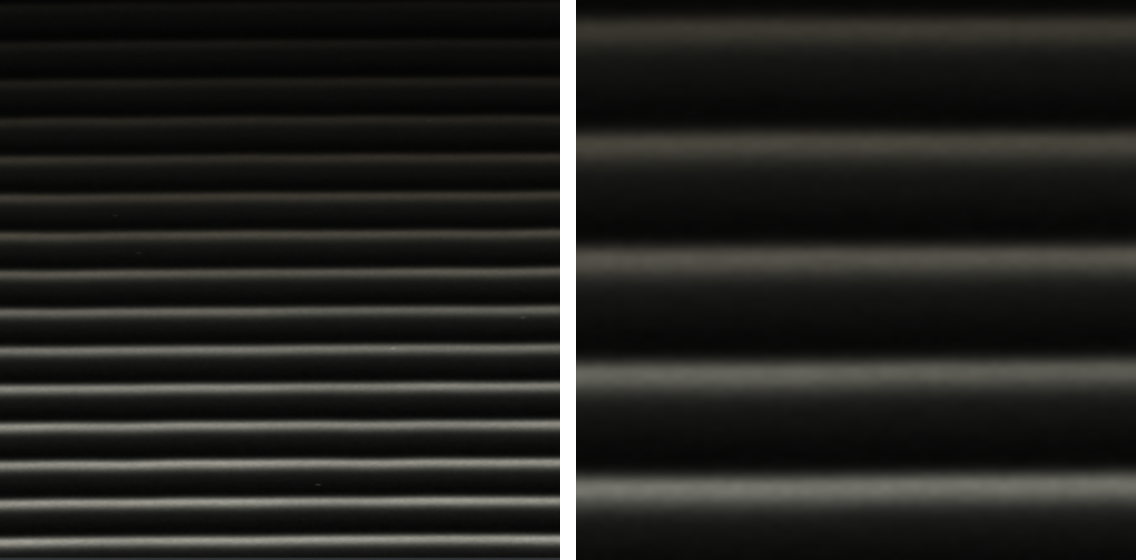
Left, the full canvas; right, a detail of the centre.
Give the GLSL for this texture, as a three.js fragment shader.

```glsl
// Dark corrugated metal: soft horizontal ridges lit from below, fading upward.
// Each ridge is an asymmetric Gaussian highlight over a cosine-shaded groove,
// with a slight bend, uneven brightness, fine grain and sparse nicks.

#define PITCH 0.0682        // height of one ridge
#define FIRST_RIDGE 0.0365  // height of the lowest highlight
#define TILT 0.0055         // rise of the ridges from left to right
#define UPPER_WIDTH 0.115   // highlight falloff above, in pitches
#define LOWER_WIDTH 0.165   // highlight falloff below, in pitches
#define LIGHT_REACH 0.62    // height over which the light fades
#define GLOSS 0.56          // brightest highlight
#define GRAIN 0.016         // strength of the fine grain
#define NICK_CHANCE 0.035   // share of cells holding a nick

varying vec2 vUv;

float hash(vec2 p) {
  p = fract(p * vec2(0.1031, 0.1137));
  p += dot(p, p.yx + 33.33);
  return fract((p.x + p.y) * p.x * 17.31);
}

float noise(vec2 p) {
  vec2 cell = floor(p);
  vec2 f = fract(p);
  f = f * f * (3.0 - 2.0 * f);
  float low = mix(hash(cell), hash(cell + vec2(1.0, 0.0)), f.x);
  float high = mix(hash(cell + vec2(0.0, 1.0)), hash(cell + vec2(1.0, 1.0)), f.x);
  return mix(low, high, f.y);
}

// Small elongated marks, one candidate per cell
float nicks(vec2 uv) {
  vec2 grid = vec2(11.0, 17.0);
  vec2 cell = floor(uv * grid);
  vec2 center = 0.25 + 0.5 * vec2(hash(cell + 4.7), hash(cell + 19.3));
  vec2 d = (fract(uv * grid) - center) / grid;
  float mark = exp(-dot(d * vec2(220.0, 480.0), d * vec2(220.0, 480.0)));
  return mark * step(1.0 - NICK_CHANCE, hash(cell + 61.0));
}

void main() {
  vec2 uv = vUv;

  // Gently bent rows with a small wobble
  float bend = TILT * (uv.x - 0.5) - 0.003 * (uv.x - 0.5) * (uv.x - 0.5);
  float wobble = 0.0018 * (noise(vec2(uv.x * 9.0, uv.y * 5.0)) - 0.5);
  float height = (uv.y - FIRST_RIDGE - bend - wobble) / PITCH;
  float row = floor(height + 0.5);
  float p = height - row;

  // Light falling off with height, varying along each row
  float light = exp(-pow(uv.y / LIGHT_REACH, 2.0));
  float uneven = 0.92 + 0.16 * noise(vec2(uv.x * 5.0, row * 7.3 + 2.0));

  // Highlight: crisp upper side, softer lower side with a faint skirt
  float width = p > 0.0 ? UPPER_WIDTH : LOWER_WIDTH;
  float ridge = exp(-pow(p / width, 2.0));
  float skirt = p < 0.0 ? exp(-pow(p / 0.27, 2.0)) : ridge;
  float highlight = GLOSS * light * uneven * mix(ridge, skirt, 0.16);

  // Groove: grey lower face turning black under the next ridge
  float groove = 0.049 + 0.022 * cos(6.2832 * (p + 0.31));
  groove *= mix(1.0, 0.55, smoothstep(0.55, 1.0, uv.y));

  vec3 warmTint = vec3(1.0, 0.93, 0.75);
  vec3 paleTint = vec3(1.0, 0.995, 0.93);
  vec3 grooveTint = vec3(0.97, 1.0, 0.93);
  vec3 color = groove * grooveTint;
  color += highlight * mix(warmTint, paleTint, smoothstep(0.15, 0.75, light));

  // Surface wear
  float grain = 0.6 * noise(uv * vec2(170.0, 260.0))
              + 0.4 * noise(uv * vec2(60.0, 190.0) + 31.0) - 0.5;
  color += grain * (GRAIN + 0.09 * highlight) * (0.45 + 0.55 * light);
  color += 0.14 * light * nicks(uv) * paleTint;

  // Cool edge along the bottom
  float edge = 1.0 - smoothstep(0.002, 0.006, uv.y);
  color = mix(color, vec3(0.24, 0.25, 0.27), 0.75 * edge);

  gl_FragColor = vec4(clamp(color, 0.0, 1.0), 1.0);
}
```
